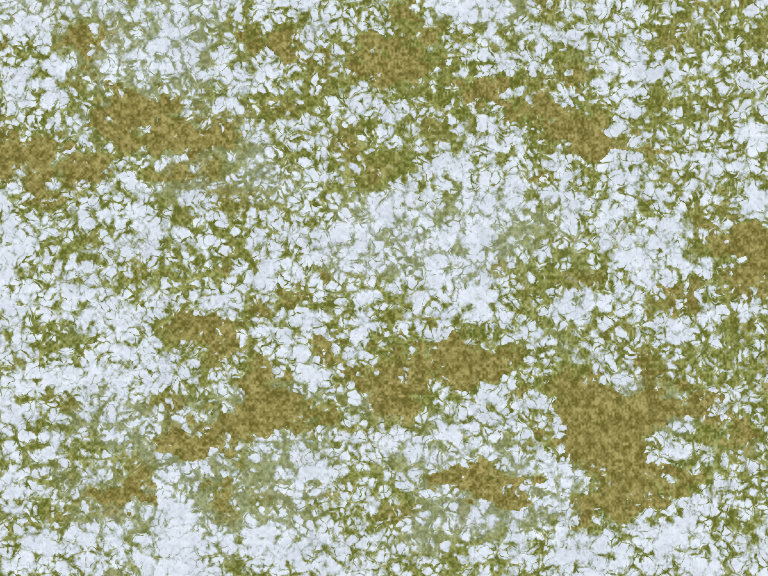
Write a Shadertoy shader that draws this texture.

```glsl
// Weathered pale paint flaking off a mossy, ochre ground.
// Warped cell borders and crumbly noise form the cracks; stretched fractal
// noise opens small bare patches, while milky haze and grain soften the rest.

const vec3 WHITE_PAINT = vec3(0.860, 0.892, 0.935);
const vec3 GREY_PAINT  = vec3(0.700, 0.740, 0.720);
const vec3 DARK_MOSS   = vec3(0.385, 0.410, 0.165);
const vec3 LIGHT_MOSS  = vec3(0.645, 0.665, 0.410);
const vec3 DARK_EARTH  = vec3(0.430, 0.390, 0.185);
const vec3 LIGHT_EARTH = vec3(0.690, 0.630, 0.400);

const float COARSE_CELLS = 30.0;            // flakes per canvas height
const float FINE_CELLS   = 60.0;
const float WARP_SCALE   = 48.0;
const float WARP_AMOUNT  = 0.024;
const vec2  WEAR_SCALE   = vec2(5.0, 9.0);  // patches, wider than tall
const vec2  CLUMP_SCALE  = vec2(13.0, 17.0);
const float CRUMB_SCALE  = 62.0;
const float GRAIN_SCALE  = 170.0;
const float WEAR_AMOUNT  = 0.50;
const float CLUMP_AMOUNT = 0.80;
const float PATCH_AMOUNT = 0.42;
const float CRUMB_AMOUNT = 0.80;
const float CRACK_LEVEL  = 0.13;            // more exposes more ground
const float HAZE_AMOUNT  = 0.45;

float hash(vec2 p) {
    return fract(sin(dot(p, vec2(127.1, 311.7))) * 43758.5453);
}

vec2 hash2(vec2 p) {
    return vec2(hash(p), hash(p + vec2(41.3, 17.9)));
}

float noise(vec2 p) {
    vec2 i = floor(p), f = fract(p);
    f = f * f * (3.0 - 2.0 * f);
    float low  = mix(hash(i), hash(i + vec2(1, 0)), f.x);
    float high = mix(hash(i + vec2(0, 1)), hash(i + vec2(1, 1)), f.x);
    return mix(low, high, f.y);
}

// Fractal noise from 0 to 1; each octave is turned to hide the grid.
float fbm(vec2 p) {
    float sum = 0.0, weight = 0.5, total = 0.0;
    for (int i = 0; i < 5; i++) {
        sum += weight * noise(p);
        total += weight;
        weight *= 0.5;
        p = mat2(1.6, 1.2, -1.2, 1.6) * p + 7.3;
    }
    return sum / total;
}

// Gap between the two nearest cell centres: zero along cell borders.
float cellGap(vec2 p) {
    vec2 cell = floor(p), f = fract(p);
    float nearest = 8.0, second = 8.0;
    for (int y = -1; y <= 1; y++) {
        for (int x = -1; x <= 1; x++) {
            vec2 offset = vec2(x, y);
            float d = length(offset + hash2(cell + offset) - f);
            second = min(second, max(nearest, d));
            nearest = min(nearest, d);
        }
    }
    return second - nearest;
}

void mainImage(out vec4 fragColor, in vec2 fragCoord) {
    vec2 p = fragCoord / iResolution.y;

    // Ragged flakes at two sizes
    vec2 warp = vec2(fbm(p * WARP_SCALE), fbm(p * WARP_SCALE + 57.0)) - 0.5;
    vec2 q = p + WARP_AMOUNT * warp;
    float flake = min(cellGap(q * COARSE_CELLS), cellGap(q * FINE_CELLS) + 0.06);

    // Fine grain and crumbs
    float grain = mix(noise(p * GRAIN_SCALE), noise(p.yx * GRAIN_SCALE * 1.9 + 11.0), 0.45);
    float crumb = fbm(p * CRUMB_SCALE + 23.0);

    // Wear opens the cracks, and a few bare patches
    float wear = fbm(p * WEAR_SCALE + 3.7 + 0.8 * warp);
    float clump = fbm(p * CLUMP_SCALE + 31.0);
    float bare = WEAR_AMOUNT * (wear - 0.5) + CLUMP_AMOUNT * (clump - 0.5);
    bare += PATCH_AMOUNT * smoothstep(0.65, 0.74, wear + 0.25 * (clump - 0.5));
    float cover = flake - CRACK_LEVEL - bare + CRUMB_AMOUNT * (crumb - 0.5);

    // Ground: green in cracks, ochre inside the larger patches
    float tone = clamp(0.5 + 1.6 * (grain - 0.5) + 0.7 * (crumb - 0.5), 0.0, 1.0);
    vec3 moss = mix(DARK_MOSS, LIGHT_MOSS, tone);
    vec3 earth = mix(DARK_EARTH, LIGHT_EARTH, tone);
    float ochre = smoothstep(0.05, 0.42, bare + 0.4 * (noise(p * 20.0 + 9.0) - 0.5));
    vec3 ground = mix(moss, earth, 0.75 * ochre);

    // Paint: greyer at thin rims, with faint mottling
    float thickness = smoothstep(-0.02, 0.30, cover + 0.35 * (grain - 0.5));
    float mottle = fbm(p * 26.0 + 71.0);
    vec3 paint = mix(GREY_PAINT, WHITE_PAINT, thickness);
    paint += 0.13 * (grain - 0.5) + 0.12 * (mottle - 0.5);

    // Milky haze veils some of the cracks
    float coat = smoothstep(-0.11, 0.12, cover + 0.10 * (grain - 0.5));
    float haze = smoothstep(0.50, 0.68, fbm(p * vec2(5.0, 7.0) + 83.0));
    haze *= 1.0 - smoothstep(0.05, 0.30, bare);
    coat = mix(coat, max(coat, 0.85), HAZE_AMOUNT * haze);

    vec3 color = mix(ground, paint, coat);
    fragColor = vec4(clamp(color, 0.0, 1.0), 1.0);
}
```
